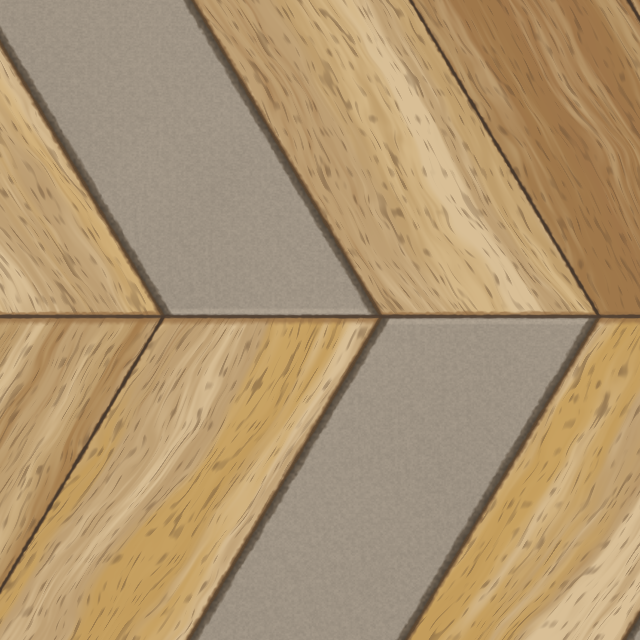
Give the GLSL for this pattern, as a WebGL 2 fragment shader.

```glsl
#version 300 es
precision highp float;
// Chevron floor: two mirrored rows of slanted planks, wood mixed with plain
// stone tiles. Each row is sheared into straight columns, then every plank
// gets its own grain, and the joints are shaded from edge distances.

#define SEAM_Y 0.5055      // height of the horizontal joint
#define PITCH 0.3405       // plank width along the seam
#define ORIGIN 0.2555      // where column 0 starts on the seam
#define SLOPE 0.597        // sideways lean per unit of height
#define CRACK 0.0022       // half width of the dark joint line
#define SHADOW 0.0135      // dark bevel on the slanted tile edges
#define FRINGE 0.0075      // scorched edge of the wood
#define ROUGHNESS 0.0045   // raggedness of the joints
#define PORE_DEPTH 0.48    // strength of the dark grain dashes

out vec4 fragColor;
uniform vec2 u_resolution;

const vec3 STONE = vec3(0.62, 0.575, 0.515);
const vec3 PALE  = vec3(0.85, 0.75, 0.59);
const vec3 TAN   = vec3(0.74, 0.62, 0.45);
const vec3 BROWN = vec3(0.62, 0.46, 0.29);
const vec3 AMBER = vec3(0.82, 0.65, 0.36);
const vec3 UMBER = vec3(0.42, 0.32, 0.22);
const vec3 SOOT  = vec3(0.25, 0.20, 0.16);
const vec3 BEVEL = vec3(0.39, 0.345, 0.29);

// Per column from -1 to 3: x = darkness, y = amber streaks.
const vec2 UPPER_STAIN[5] = vec2[5](vec2(0.12, 0.45), vec2(0.3),
    vec2(0.27, 0.25), vec2(0.86, 0.15), vec2(0.8, 0.1));
const vec2 LOWER_STAIN[5] = vec2[5](vec2(0.47, 0.2), vec2(0.25, 0.8),
    vec2(0.3), vec2(0.24, 0.85), vec2(0.3));

float hash(vec2 p) {
    return fract(sin(dot(p, vec2(127.1, 311.7))) * 43758.5453);
}

float noise(vec2 p) {
    vec2 i = floor(p), f = fract(p);
    f = f * f * (3.0 - 2.0 * f);
    return mix(mix(hash(i), hash(i + vec2(1, 0)), f.x),
               mix(hash(i + vec2(0, 1)), hash(i + vec2(1, 1)), f.x), f.y);
}

float fbm(vec2 p) {
    float sum = 0.0, gain = 0.5;
    for (int i = 0; i < 4; i++) {
        sum += gain * noise(p);
        p = p * 2.03 + 17.3;
        gain *= 0.5;
    }
    return sum / 0.9375;
}

bool isTile(float column, bool upper) {
    return upper ? column == 0.0 : (column == 1.0 || column == 3.0);
}

// g.x runs across the grain, g.y along it.
vec3 wood(vec2 g, vec2 stain, float seed) {
    g += vec2(seed * 2.3, seed * 1.7);
    g.x += (seed - 0.5) * 0.12 * g.y;
    float warp = fbm(g * vec2(6.0, 3.5));
    float bend = g.x + 0.09 * warp;
    float band = fbm(vec2(bend * 22.0, g.y * 1.8));
    float rings = 0.5 + 0.5 * sin(230.0 * (g.x + 0.2 * warp));
    float fibre = noise(vec2(bend * 240.0, g.y * 16.0));
    float dash = noise(vec2(bend * 290.0, g.y * 48.0));

    float tone = stain.x + 1.25 * (band - 0.5) + 0.22 * (fibre - 0.5)
               + 0.10 * (rings - 0.5);
    vec3 color = mix(PALE, TAN, smoothstep(0.0, 0.5, tone));
    color = mix(color, BROWN, smoothstep(0.5, 1.0, tone));
    float streak = smoothstep(0.46, 0.66, fbm(vec2(bend * 15.0 + 9.0, g.y * 1.3)));
    color = mix(color, AMBER * (1.0 - 0.25 * stain.x), streak * stain.y);
    float pore = smoothstep(0.62, 0.92, dash) * (0.55 + 0.45 * rings);
    return mix(color, UMBER, PORE_DEPTH * pore);
}

vec3 stone(vec2 p) {
    float speckle = noise(p * 260.0) + noise(p * 430.0) - 1.0;
    return STONE * (1.0 + 0.055 * speckle + 0.05 * (fbm(p * 4.0) - 0.5));
}

void main() {
    vec2 p = gl_FragCoord.xy / u_resolution;
    float pixel = 1.0 / min(u_resolution.x, u_resolution.y);

    // Mirror about the seam and shear the planks upright.
    bool upper = p.y > SEAM_Y;
    float rise = abs(p.y - SEAM_Y);
    float across = p.x + SLOPE * rise;
    float u = (across - ORIGIN) / PITCH;
    float column = floor(u), f = fract(u);
    float edge = min(f, 1.0 - f) * PITCH * inversesqrt(1.0 + SLOPE * SLOPE);
    bool tile = isTile(column, upper);
    bool mixedJoint = tile != isTile(column + (f < 0.5 ? -1.0 : 1.0), upper);

    // Fine and coarse wear along the joints.
    float wear = ROUGHNESS * (0.6 * noise(p * 190.0) + 0.4 * noise(p * 60.0) - 0.5);
    float soft = max(pixel, 0.0015);
    vec3 color;
    if (tile) {
        color = stone(p);
        float rim = smoothstep(0.004, 0.006, rise) * (1.0 - smoothstep(0.010, 0.014, rise));
        color *= 1.0 + 0.07 * rim;
        vec3 shade = mix(BEVEL * 0.82, BEVEL * 1.12, smoothstep(0.0, SHADOW, edge));
        shade *= 0.9 + 0.2 * noise(p * 240.0);
        color = mix(color, shade, 1.0 - smoothstep(SHADOW - 0.003, SHADOW + 0.002, edge + wear));
    } else {
        int index = int(clamp(column + 1.0, 0.0, 4.0));
        vec2 stain = upper ? UPPER_STAIN[index] : LOWER_STAIN[index];
        float seed = hash(vec2(column + 5.0, upper ? 2.0 : 7.0));
        color = wood(vec2(across, rise), stain, seed);
        float reach = FRINGE * (mixedJoint ? 1.0 : 0.7);
        float burn = 1.0 - smoothstep(reach * 0.3, reach, edge + wear);
        float lip = 1.0 - smoothstep(0.005, upper ? 0.009 : 0.015, rise + wear);
        color = mix(color, mix(UMBER, BROWN, 0.45), 0.85 * burn);
        color = mix(color, BROWN * 0.95, 0.75 * lip);
    }

    // Dark line in the slanted joints, then in the seam.
    float slit = 1.0 - smoothstep(CRACK - soft, CRACK + soft, edge + wear * 0.5);
    color = mix(color, mixedJoint ? UMBER * 0.85 : SOOT, 0.9 * slit);
    float gap = CRACK * 1.25 + wear * 0.4;
    float seam = 1.0 - smoothstep(gap - soft, gap + soft, rise);
    color = mix(color, SOOT * 1.2, 0.9 * seam);
    fragColor = vec4(color, 1.0);
}
```
